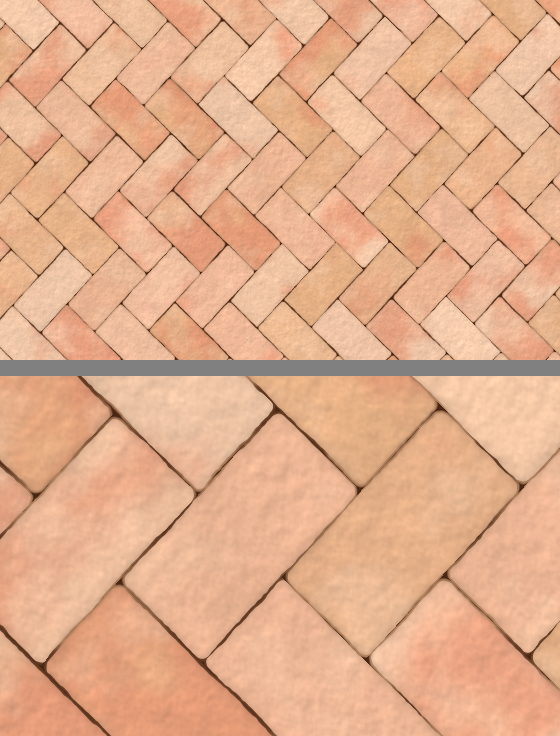
Top: the whole. Bottom: its middle third, enlarged.
A Shadertoy shader for this texture:

```glsl
vec3 hash3(vec2 p) {
    vec3 a = fract(p.xyx * vec3(0.1031, 0.1030, 0.0973));
    a += dot(a, a.yxz + 33.33);
    return fract((a.xxy + a.yzz) * a.zyx);
}

float noise(vec2 p) {
    vec2 i = floor(p), f = fract(p);
    f = f * f * (3.0 - 2.0 * f);
    float low = mix(hash3(i).x, hash3(i + vec2(1, 0)).x, f.x);
    float high = mix(hash3(i + vec2(0, 1)).x, hash3(i + vec2(1, 1)).x, f.x);
    return mix(low, high, f.y);
}

float fbm(vec2 p) {
    float sum = 0.0, amp = 0.533;
    for (int i = 0; i < 4; i++) {
        sum += amp * noise(p);
        p = mat2(1.6, 1.2, -1.2, 1.6) * p + 17.3;
        amp *= 0.5;
    }
    return sum;
}

float roundBox(vec2 p, vec2 halfSize, float radius) {
    vec2 e = abs(p) - halfSize + radius;
    return length(max(e, 0.0)) + min(max(e.x, e.y), 0.0) - radius;
}

// Herringbone of 2:1 bricks: the centre of the brick that holds q
vec2 brickCentre(vec2 q, out bool alongX) {
    vec2 cell = floor(q);
    float phase = mod(cell.x - cell.y, 4.0);
    alongX = phase < 2.0;
    return cell + (alongX ? vec2(1.0 - phase, 0.5) : vec2(0.5, phase - 2.0));
}

vec3 brickColour(vec2 s, vec3 h, vec3 k) {
    vec3 ochre = vec3(0.905, 0.695, 0.525);
    vec3 cream = vec3(0.945, 0.785, 0.665);
    vec3 pink = vec3(0.935, 0.715, 0.60);
    vec3 red = vec3(0.89, 0.57, 0.44);
    vec3 clay = mix(ochre, cream, smoothstep(0.1, 0.95, h.x));
    clay = mix(clay, pink, 0.75 * smoothstep(0.5, 0.9, h.y));

    // Fired blushes and pale bloom
    float blush = smoothstep(0.48, 0.82, fbm(s * 0.9) + 0.45 * (h.z - 0.5));
    clay = mix(clay, red, 0.7 * blush);
    float bloom = smoothstep(0.45, 0.75, fbm(s * 1.6 + 40.0));
    clay = mix(clay, vec3(0.945, 0.775, 0.645), 0.5 * bloom);
    return clay * (0.985 + 0.035 * k.x);
}

void mainImage(out vec4 fragColor, in vec2 fragCoord) {
    vec2 p = fragCoord / iResolution.y;
    mat2 basis = mat2(0.0770, -0.0766, 0.0734, 0.0797);
    vec2 q = inverse(basis) * (p - vec2(0.2475, 0.704));
    float pixel = 9.2 / iResolution.y;

    bool alongX;
    vec2 centre = brickCentre(q, alongX);
    vec3 h = hash3(centre + 7.0), k = hash3(centre + 71.5);
    vec2 s = q + 50.0 * k.xy;

    // Slightly shifted, turned and worn outline
    vec2 t = q - centre + 0.014 * (k.yz - 0.5);
    t += 0.014 * (k.x - 0.5) * vec2(-t.y, t.x);
    if (!alongX) t = t.yx;
    float gap = 0.009 + 0.008 * h.z + 0.022 * (noise(s * 3.0) - 0.5);
    float d = roundBox(t, vec2(1.0, 0.5) - max(gap, 0.003), 0.05 + 0.05 * k.z);
    d += 0.014 * (noise(s * 9.0) - 0.5) + 0.008 * (noise(s * 26.0) - 0.5);

    // Surface with fine grain and light from the upper left
    vec3 clay = brickColour(s, h, k);
    float rough = fbm(s * 9.0);
    float relief = rough - fbm(s * 9.0 + vec2(-0.35, 0.08));
    clay *= 1.0 + 0.09 * (fbm(s * 3.0 + 5.0) - 0.5);
    clay *= 1.0 + 0.05 * (rough - 0.5) + 0.15 * relief;
    clay *= 1.0 + 0.035 * (noise(s * 34.0) - 0.5);
    clay *= 1.0 - 0.13 * exp(34.0 * min(d, 0.0)) * (0.4 + rough);

    // Joints: deep shadow, partly filled with sand
    float sand = smoothstep(0.3, 0.75, noise(q * 2.3 + 30.0));
    vec3 joint = mix(vec3(0.40, 0.24, 0.14), vec3(0.70, 0.51, 0.37), sand);
    joint = mix(joint, vec3(0.28, 0.15, 0.08), smoothstep(0.008, 0.03, d));

    vec3 colour = mix(clay, joint, smoothstep(-0.6 * pixel, 0.6 * pixel, d));
    fragColor = vec4(clamp(colour, 0.0, 1.0), 1.0);
}
```
